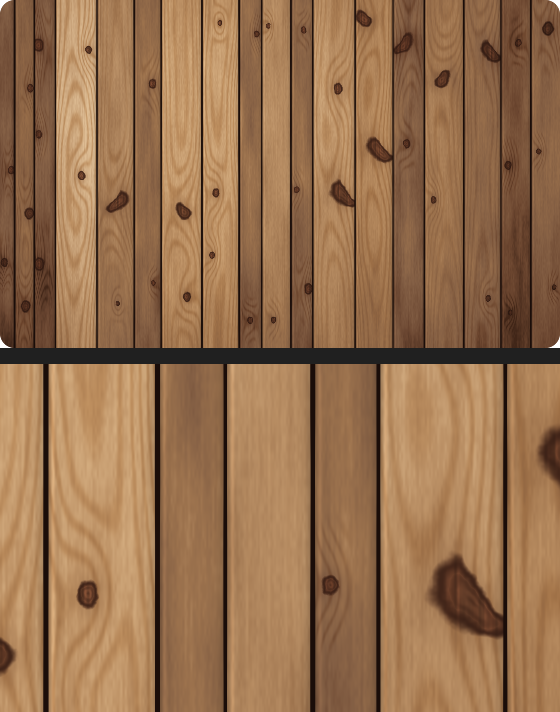
Top: the whole. Bottom: its middle third, enlarged.
A Shadertoy shader for this texture:

```glsl
// Eighteen upright pine boards of uneven width, with grain, knots, dark gaps and soft light.

const float WIDTH = 768.0;   // canvas width in design units
const int BOARDS = 18;
const float EDGES[19] = float[19](0., 20., 47., 76., 133., 184., 221., 277., 328., 359.,
    399., 429., 487., 539., 582., 636., 687., 728., 768.);
const float TONES[18] = float[18](.38, .52, .38, .90, .65, .44, .78, .77, .44,
    .66, .40, .74, .68, .42, .66, .58, .42, .60);
const vec3 WOOD[6] = vec3[6](vec3(.25, .15, .10), vec3(.41, .27, .19), vec3(.51, .37, .27),
    vec3(.61, .45, .31), vec3(.73, .57, .41), vec3(.87, .74, .58));
const vec3 GAP_COLOR = vec3(.10, .05, .035);
const vec3 KNOT_COLOR = vec3(.36, .20, .13);
const vec3 RIM_COLOR = vec3(.18, .095, .065);

float hash(vec2 p) {
    vec3 q = fract(p.xyx * .1031);
    q += dot(q, q.yzx + 33.33);
    return fract((q.x + q.y) * q.z);
}

float noise(vec2 p) {
    vec2 i = floor(p), f = fract(p);
    f = f * f * (3. - 2. * f);
    return mix(mix(hash(i), hash(i + vec2(1, 0)), f.x),
               mix(hash(i + vec2(0, 1)), hash(i + vec2(1, 1)), f.x), f.y);
}

float fbm(vec2 p) {
    float sum = 0., amp = .5;
    for (int i = 0; i < 4; i++) {
        sum += amp * noise(p);
        p = p * 2.03 + 17.;
        amp *= .5;
    }
    return sum;
}

// Wood colour from dark (0) to pale (1)
vec3 woodColor(float t) {
    vec3 c = WOOD[0];
    for (int i = 1; i < 6; i++) c = mix(c, WOOD[i], clamp(t * 5. - float(i - 1), 0., 1.));
    return c;
}

// Knots of one board: x = grain bulge, y = core, z = rim, w = halo
vec4 knots(vec2 q, float id, float halfW, float height) {
    vec4 sum = vec4(0);
    float cell = height / 3.;
    for (int i = 0; i < 3; i++) {
        vec2 seed = vec2(id * 5. + 3., float(i) * 11. + 7.);
        if (hash(seed) > .64) continue;
        float size = hash(seed + 1.);
        float r = min(mix(3., 14., size * size), halfW * .5);
        vec2 center = vec2((hash(seed + 2.) - .5) * 1.3 * halfW,
                           (float(i) + .15 + .7 * hash(seed + 3.)) * cell);
        vec2 d = (q - center) / r;
        float reach = length(d * vec2(1., .42));
        // Large knots trail off into a curled tail
        float curl = smoothstep(7., 11., r);
        d.x *= hash(seed + 4.) < .5 ? -1. : 1.;
        d += .6 * (vec2(fbm(d + seed), fbm(d + seed + 40.)) - .47);
        d.y += curl * .7 * sin(1.3 * d.x);
        d *= vec2(1. - .35 * curl, .8 + curl * (.2 + .5 * clamp(d.x, -.5, 1.5)));
        float dist = length(d);
        float core = 1. - smoothstep(.75, 1.15, dist);
        float rings = .5 + .5 * cos(dist * 13.);
        float rim = max(1. - smoothstep(.0, .32, abs(dist - .82)), core * rings * .5);
        sum.x += 3. * exp(-.13 * reach * reach);
        sum.yzw = max(sum.yzw, vec3(core, rim, exp(-.4 * dist * dist)));
    }
    return sum;
}

// Arched growth lines, from 0 to 1 on the dark line
float growthLines(vec2 q, float id, float halfW, float bulge) {
    float axis = (noise(vec2(q.y * .006, id * 7.3)) - .5) * .5;
    float x = q.x / halfW - axis;
    float field = 3.8 * x * x + 8. * noise(vec2(q.y * .0042, id * 3.7))
                + .4 * fbm(vec2(q.x * .06, q.y * .012) + id * 19.) + bulge;
    return pow(.5 + .5 * cos(6.2832 * field), 2.4);
}

vec3 board(vec2 q, float id, float halfW, float tone, float light, float height) {
    vec4 knot = knots(q, id, halfW, height);
    float lines = growthLines(q, id, halfW, knot.x);
    float figure = mix(.12, 1., smoothstep(20., 28., halfW)) * mix(.45, 1., hash(vec2(id, 91.)));
    figure = max(figure, .8 * smoothstep(.2, 1.2, knot.x));

    // Fibres and stains
    float fibre = noise(vec2(q.x * .8, q.y * .025) + id * 31.) - .5;
    float speck = noise(vec2(q.x * 1.1, q.y * .25) + id * 47.) - .5;
    float stain = fbm(vec2(q.x * .06, q.y * .013) + id * 13.) - .47;
    float t = tone + light + .07 * fibre + .06 * speck
            + stain * mix(.4, .15, smoothstep(.4, .8, tone));
    t -= .16 * figure * lines + .16 * knot.w;

    vec3 color = woodColor(t);
    float warmth = .3 * hash(vec2(id, 53.)) + .35 * figure * lines;
    color *= mix(vec3(1), vec3(1.05, .97, .80), warmth);
    float shade = 1. + light;
    color = mix(color, KNOT_COLOR * shade * (1. + .6 * fibre), .8 * knot.y);
    return mix(color, RIM_COLOR * shade, .75 * knot.z);
}

float roundedBox(vec2 p, vec2 halfSize, float radius) {
    vec2 d = abs(p) - halfSize + radius;
    return length(max(d, 0.)) + min(max(d.x, d.y), 0.) - radius;
}

void mainImage(out vec4 fragColor, in vec2 fragCoord) {
    float px = WIDTH / iResolution.x;
    vec2 size = iResolution.xy * px, p = fragCoord * px, uv = p / size;

    int n = 0;
    for (int i = 1; i < BOARDS; i++) if (p.x >= EDGES[i]) n = i;
    float left = EDGES[n], right = EDGES[n + 1], id = float(n);

    // Light pools above the middle and fades to the corners
    vec2 away = (uv - vec2(.43, .65)) * vec2(1., .8);
    float light = .11 - .85 * dot(away, away);
    vec3 color = board(vec2(p.x - .5 * (left + right), p.y), id, .5 * (right - left),
                       TONES[n], light, size.y);

    // Gaps, with a lit left edge and soft shade beside them
    float fromLeft = n > 0 ? p.x - left : 99.;
    float fromRight = n < BOARDS - 1 ? right - p.x : 99.;
    float side = min(fromLeft, fromRight);
    float joint = fromLeft < fromRight ? id : id + 1.;
    float gapHalf = mix(.75, 1.2, hash(vec2(joint, 71.))) + .2 * (noise(vec2(p.y * .03, joint)) - .5);
    color *= 1. - .28 * exp(-side * .45);
    color *= 1. + .16 * exp(-pow(fromLeft - 3.2, 2.));
    color = mix(GAP_COLOR, color, smoothstep(gapHalf - .5 * px, gapHalf + .6 * px, side));

    // Rounded white corners
    float outside = roundedBox(p - .5 * size, .5 * size, 20.);
    color = mix(color, vec3(1), smoothstep(-.5 * px, .5 * px, outside));
    fragColor = vec4(color, 1);
}
```
